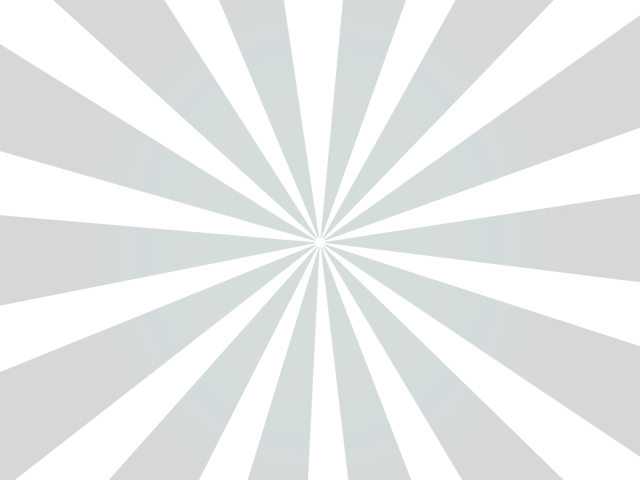
A Shadertoy shader for this background:

```glsl
// Sunburst: white rays fan out over pale grey from a point near the middle.

const float RAY_COUNT = 14.0;
const float FIRST_RAY = 14.2;             // direction of ray 0, in degrees
const vec2 HUB = vec2(0.0, -0.0052);      // in canvas heights from the middle
const float HUB_RADIUS = 0.011;
const float RAY_ROOT = 0.0004;            // constant widening of each ray

const vec3 WHITE = vec3(1.0);
const vec3 SAGE = vec3(0.836, 0.866, 0.854);
const vec3 MIST = vec3(0.832, 0.857, 0.861);
const vec3 GREY = vec3(0.845, 0.843, 0.843);

// Hand-cut irregularity: how far each ray leans, and its half width, in degrees
const float LEAN[14] = float[14](0.0, 0.8, 0.0, 0.2, 0.6, 0.2, 1.1,
                                 2.4, 3.2, 2.4, 0.6, -1.1, -1.8, -1.0);
const float HALF_WIDTH[14] = float[14](5.5, 5.3, 4.8, 6.9, 5.0, 5.2, 5.5,
                                       5.4, 5.2, 5.0, 4.8, 4.9, 5.2, 5.4);

// Signed distance to the nearest ray, negative inside
float rayDistance(vec2 p) {
    float spacing = 360.0 / RAY_COUNT;
    float angle = degrees(atan(p.y, p.x)) - FIRST_RAY;
    float slot = floor(angle / spacing + 0.5);
    int ray = int(mod(slot + 0.5, RAY_COUNT));
    float offAxis = abs(angle - slot * spacing - LEAN[ray]);
    return length(p) * sin(radians(offAxis - HALF_WIDTH[ray])) - RAY_ROOT;
}

// Faint tint that drifts from sage through mist to grey
vec3 backdrop(vec2 p) {
    float radius = length(p * vec2(1.0, 0.88));
    vec3 tint = mix(SAGE, MIST, smoothstep(0.18, 0.38, radius));
    return mix(tint, GREY, smoothstep(0.34, 0.56, radius));
}

// Soft coverage of a shape from its signed distance
float coverage(float dist, float softness) {
    return 1.0 - smoothstep(-softness, softness, dist);
}

void mainImage(out vec4 fragColor, in vec2 fragCoord) {
    vec2 p = (fragCoord - 0.5 * iResolution.xy) / iResolution.y - HUB;
    float softness = 0.8 / iResolution.y;

    // Rays joined by a small round hub
    float shape = min(rayDistance(p), length(p) - HUB_RADIUS);
    vec3 color = mix(backdrop(p), WHITE, coverage(shape, softness));
    fragColor = vec4(color, 1.0);
}
```
